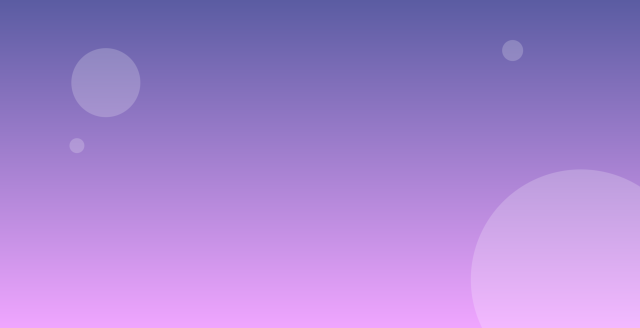
Give the GLSL for this background, as a Shadertoy shader.

```glsl
// A dusk gradient from slate blue down to bright pink, with translucent white discs.
// The sky is a vertical blend; each disc is a smooth-edged distance function
// laid over it in a loop.

const vec3 SKY_TOP = vec3(0.355, 0.360, 0.635);
const vec3 SKY_BOTTOM = vec3(0.940, 0.650, 1.000);
const vec3 DISC_COLOR = vec3(1.0);
const float DISC_OPACITY = 0.21;

// Disc centre as a fraction of the canvas (xy), radius in canvas heights (z).
const int DISC_COUNT = 4;
const vec3 DISCS[DISC_COUNT] = vec3[DISC_COUNT](
    vec3(0.9076, 0.148, 0.3355),
    vec3(0.1654, 0.748, 0.1052),
    vec3(0.1202, 0.556, 0.0227),
    vec3(0.8010, 0.846, 0.0320)
);

// Coverage of a disc, softened over about one pixel.
float discMask(vec2 offset, float radius, float pixel) {
    float distanceToEdge = length(offset) - radius;
    return 1.0 - smoothstep(-0.7 * pixel, 0.7 * pixel, distanceToEdge);
}

void mainImage(out vec4 fragColor, in vec2 fragCoord) {
    vec2 uv = fragCoord / iResolution.xy;
    vec2 aspect = vec2(iResolution.x / iResolution.y, 1.0);
    float pixel = 1.0 / iResolution.y;

    // Sky
    vec3 color = mix(SKY_BOTTOM, SKY_TOP, uv.y);

    // Discs
    for (int i = 0; i < DISC_COUNT; i++) {
        vec2 offset = (uv - DISCS[i].xy) * aspect;
        float coverage = discMask(offset, DISCS[i].z, pixel);
        color = mix(color, DISC_COLOR, DISC_OPACITY * coverage);
    }

    fragColor = vec4(color, 1.0);
}
```
